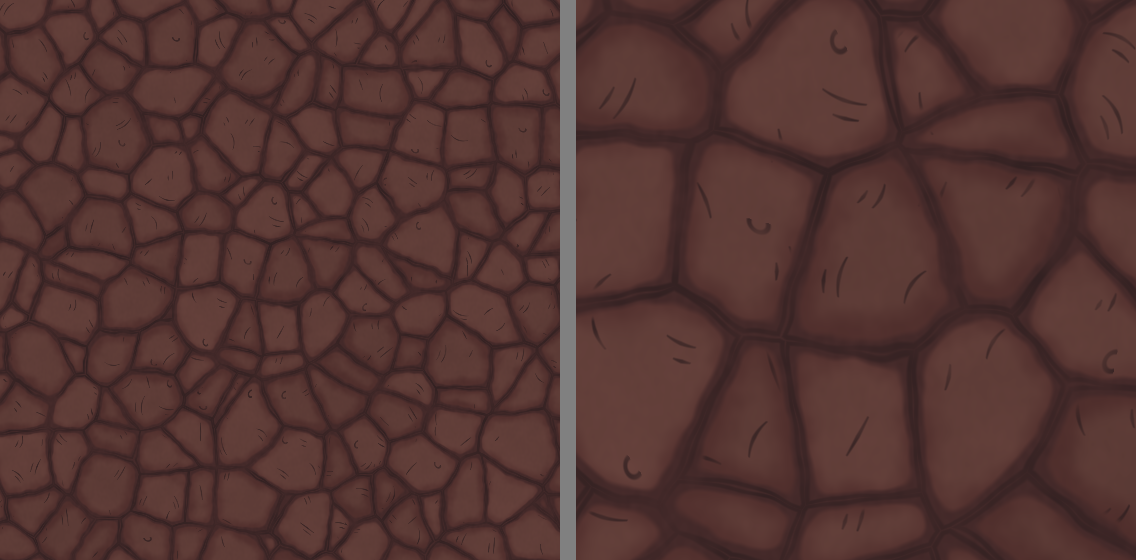
Left: the whole. Right: its middle third, enlarged.
A three.js fragment shader for this texture:

```glsl
varying vec2 vUv;

#define STONES 12.5
#define SIZE_SPREAD 0.5
#define WARP 0.3
#define MORTAR_WIDTH 0.0052
#define INK_WIDTH 0.0013
#define MARKS 21.0
#define MARK_SHARE 0.72
#define STONE_LIGHT vec3(0.372, 0.238, 0.217)
#define STONE_SHADE vec3(0.325, 0.190, 0.180)
#define MORTAR vec3(0.262, 0.160, 0.160)
#define INK vec3(0.190, 0.125, 0.128)

vec2 hash2(vec2 p) {
  vec3 q = fract(p.xyx * vec3(0.1031, 0.1030, 0.0973));
  q += dot(q, q.yzx + 33.33);
  return fract((q.xx + q.yz) * q.zy);
}

float corner(vec2 cell, vec2 offset) {
  return dot(hash2(cell) * 2.0 - 1.0, offset);
}

float gradientNoise(vec2 p) {
  vec2 i = floor(p), f = fract(p);
  vec2 u = f * f * f * (f * (f * 6.0 - 15.0) + 10.0);
  vec2 e = vec2(1.0, 0.0);
  return mix(mix(corner(i, f), corner(i + e, f - e), u.x),
             mix(corner(i + e.yx, f - e.yx), corner(i + e.xx, f - e.xx), u.x), u.y);
}

float fbm(vec2 p) {
  float sum = 0.0, amplitude = 1.0;
  for (int i = 0; i < 3; i++) {
    sum += amplitude * gradientNoise(p);
    p = p * 2.1 + 17.3;
    amplitude *= 0.5;
  }
  return sum;
}

// Stone centre in xy, size weight in z
vec3 stoneSite(vec2 cell) {
  float size = hash2(cell + 71.0).x;
  return vec3(cell + 0.05 + 0.9 * hash2(cell), SIZE_SPREAD * size * size);
}

float power(vec2 p, vec3 site) {
  vec2 d = p - site.xy;
  return dot(d, d) - site.z;
}

// Weighted cells: x sharp border distance, y rounded one, zw cell id
vec4 stones(vec2 p) {
  vec2 base = floor(p), id = base;
  float nearest = 1e5;
  for (int j = -2; j <= 2; j++)
  for (int i = -2; i <= 2; i++) {
    vec2 cell = base + vec2(i, j);
    float d = power(p, stoneSite(cell));
    if (d < nearest) { nearest = d; id = cell; }
  }
  vec3 own = stoneSite(id);
  float border = 1e5, blend = 0.0;
  for (int j = -2; j <= 2; j++)
  for (int i = -2; i <= 2; i++) {
    if (i == 0 && j == 0) continue;
    vec3 other = stoneSite(id + vec2(i, j));
    float d = (power(p, other) - nearest) / (2.0 * distance(other.xy, own.xy));
    border = min(border, d);
    blend += exp(-22.0 * d);
  }
  return vec4(border, -log(blend) / 22.0, id);
}

// Short bent scratches in pairs, with a few open loops
float scratches(vec2 uv) {
  vec2 p = uv * MARKS, base = floor(p);
  float ink = 0.0;
  for (int j = -1; j <= 1; j++)
  for (int i = -1; i <= 1; i++) {
    vec2 cell = base + vec2(i, j);
    vec2 spot = hash2(cell + 13.0), shape = hash2(cell + 157.0), kind = hash2(cell + 291.0);
    if (kind.x > MARK_SHARE) continue;
    float angle = (shape.x - 0.6) * 2.4, c = cos(angle), s = sin(angle);
    vec2 q = mat2(c, s, -s, c) * (p - cell - 0.15 - 0.7 * spot);
    if (kind.y > 0.88) {
      float ring = abs(length(q * vec2(1.0, 0.75)) - 0.1) + 0.1 * smoothstep(0.02, 0.06, q.x + 0.5 * q.y);
      ink = max(ink, 1.0 - smoothstep(0.01, 0.04, ring));
      continue;
    }
    q.x += (spot.x - 0.5) * 2.2 * q.y * q.y;
    for (int k = 0; k < 2; k++) {
      float reach = mix(0.1, 0.34, shape.y) * (k == 0 ? 1.0 : 0.55);
      float d = length(vec2(q.x, max(abs(q.y) - reach, 0.0)));
      float taper = 0.022 * (1.0 - 0.6 * clamp(abs(q.y) / reach, 0.0, 1.0));
      ink = max(ink, 1.0 - smoothstep(taper - 0.012, taper + 0.018, d));
      q += vec2(0.13 + 0.1 * spot.y, 0.1);
      if (kind.y > 0.55) break;
    }
  }
  return ink;
}

void main() {
  // Bend the cell borders
  vec2 bend = vec2(gradientNoise(vUv * 8.0), gradientNoise(vUv * 8.0 + 43.0));
  vec2 wobble = vec2(gradientNoise(vUv * 45.0), gradientNoise(vUv * 45.0 + 91.0));
  vec4 stone = stones(vUv * STONES + WARP * bend + 0.05 * wobble);
  vec2 border = max(stone.xy, 0.0) / STONES;

  // Painted stone faces
  float mottle = fbm(vUv * 26.0), grain = gradientNoise(vUv * vec2(190.0, 130.0));
  float tone = hash2(stone.zw + 5.0).x - 0.5;
  float lit = smoothstep(0.003, 0.021, border.y + 0.008 * mottle + 0.007 * tone);
  vec3 color = mix(STONE_SHADE, STONE_LIGHT, lit);
  color *= 1.0 + 0.04 * mottle + 0.025 * grain + 0.05 * tone + 0.05 * gradientNoise(vUv * 4.0);

  // Scratches stay off the mortar
  float rough = gradientNoise(vUv * 75.0);
  float marks = scratches(vUv) * smoothstep(0.006, 0.010, border.y);
  color = mix(color, INK, marks * clamp(0.62 + 0.6 * rough, 0.0, 0.85));

  // Soft mortar bands with broken double ink lines
  float width = MORTAR_WIDTH * (1.0 + 0.5 * gradientNoise(vUv * 11.0 + 7.0) + 0.35 * rough);
  float mortar = 1.0 - smoothstep(width - 0.0015, width + 0.0025, border.y);
  color = mix(color, MORTAR * (1.0 + 0.08 * grain), 0.93 * mortar);
  float offset = 0.0014 + 0.003 * gradientNoise(vUv * 24.0 + 61.0);
  float line = 1.0 - smoothstep(INK_WIDTH * 0.4, INK_WIDTH * 1.8, abs(border.x - offset));
  color = mix(color, INK, line * clamp(0.5 + 0.9 * gradientNoise(vUv * 17.0 + 29.0) + 0.4 * rough, 0.1, 0.9));

  gl_FragColor = vec4(color, 1.0);
}
```
